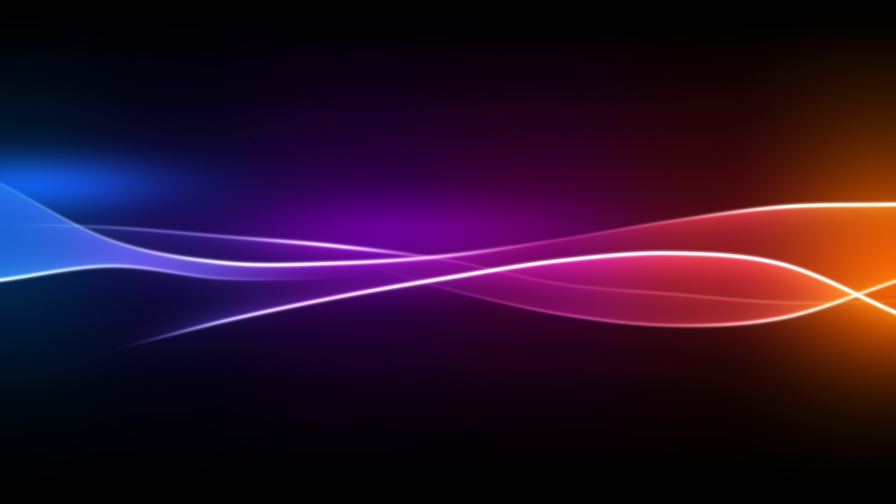
Reproduce this background procedurally as a Shadertoy shader.

```glsl
// Glowing silk ribbons crossing a dark field that runs from blue through violet to orange.
// Each strand is a spline of (height, light) knots spaced evenly across the canvas;
// it has a bright core and a one-sided glow, and sheer fills join pairs of strands.

const int LAST_KNOT = 8;
const float CORE_WIDTH = 0.0043;    // half width of the bright line, in canvas heights
const float GLOW_WIDTH = 0.026;     // reach of the soft side of a strand
const float FIELD_CENTRE = 0.53;
const float FIELD_SPREAD = 0.27;
const vec3 BLUE_GLOW = vec3(0.06, 0.24, 0.62);
const vec3 VIOLET_GLOW = vec3(0.20, 0.0, 0.28);
const vec3 ORANGE_GLOW = vec3(0.50, 0.17, 0.0);

const vec3 FIELD[6] = vec3[6](
    vec3(0.00, 0.15, 0.33), vec3(0.06, 0.03, 0.26), vec3(0.20, 0.00, 0.32),
    vec3(0.27, 0.00, 0.22), vec3(0.28, 0.03, 0.06), vec3(0.55, 0.22, 0.00));
const vec3 LIGHT[6] = vec3[6](
    vec3(0.14, 0.42, 0.92), vec3(0.36, 0.28, 0.96), vec3(0.52, 0.08, 0.82),
    vec3(0.82, 0.08, 0.58), vec3(0.95, 0.19, 0.24), vec3(1.00, 0.40, 0.06));

// Strand knots: x = height, y = light
const vec2 SWEEP[9] = vec2[9](
    vec2(.259, 0.), vec2(.306, 0.), vec2(.363, .75), vec2(.410, .9), vec2(.449, 1.),
    vec2(.483, 1.), vec2(.498, 1.), vec2(.475, 1.), vec2(.380, 1.));
const vec2 CREST[9] = vec2[9](
    vec2(.637, .2), vec2(.523, .5), vec2(.479, .9), vec2(.478, .95), vec2(.493, .75),
    vec2(.525, .3), vec2(.562, .45), vec2(.590, .95), vec2(.595, 1.));
const vec2 UNDER[9] = vec2[9](
    vec2(.444, .9), vec2(.472, .7), vec2(.447, .35), vec2(.449, .05), vec2(.463, 0.),
    vec2(.48, 0.), vec2(.48, 0.), vec2(.48, 0.), vec2(.48, 0.));
const vec2 THREAD[9] = vec2[9](
    vec2(.556, 0.), vec2(.549, .35), vec2(.531, .5), vec2(.512, .9), vec2(.484, .3),
    vec2(.437, .25), vec2(.417, .3), vec2(.400, .3), vec2(.403, .15));
const vec2 KEEL[9] = vec2[9](
    vec2(.53, 0.), vec2(.52, 0.), vec2(.51, 0.), vec2(.486, 0.), vec2(.426, .2),
    vec2(.377, .4), vec2(.354, .5), vec2(.370, .85), vec2(.442, .8));

vec3 ramp(vec3 stops[6], float x) {
    float t = clamp(x, 0.0, 1.0) * 5.0;
    int i = min(int(t), 4);
    return mix(stops[i], stops[i + 1], smoothstep(0.0, 1.0, t - float(i)));
}

// Catmull-Rom spline through the knots
vec2 spline(vec2 k[9], float x) {
    float t = clamp(x, 0.0, 1.0) * float(LAST_KNOT);
    int i = min(int(t), LAST_KNOT - 1);
    float f = t - float(i);
    vec2 b = k[i], c = k[i + 1];
    vec2 a = i > 0 ? k[i - 1] : 2.0 * b - c;
    vec2 d = i + 2 <= LAST_KNOT ? k[i + 2] : 2.0 * c - b;
    return b + 0.5 * f * (c - a + f * (2.0 * a - 5.0 * b + 4.0 * c - d
        + f * (3.0 * (b - c) + d - a)));
}

// Light of one strand; side runs from -1 (glow below) to 1 (glow above)
vec3 strand(vec2 k[9], vec2 p, float side, vec3 hue) {
    const float STEP = 0.004;
    vec2 here = spline(k, p.x);
    float x0 = max(p.x - STEP, 0.0), x1 = min(p.x + STEP, 1.0);
    float rise = spline(k, x1).x - spline(k, x0).x;
    float slope = rise * iResolution.y / ((x1 - x0) * iResolution.x);
    float d = (p.y - here.x) * inversesqrt(1.0 + slope * slope);
    float light = clamp(here.y, 0.0, 1.0);
    float width = max(CORE_WIDTH * mix(0.65, 1.0, light), 0.8 / iResolution.y);
    float core = exp(-d * d / (width * width));
    float above = smoothstep(-width, width, d);
    float facing = mix(0.5 - 0.5 * side, 0.5 + 0.5 * side, above);
    float glow = exp(-abs(d) / GLOW_WIDTH) * facing;
    return light * (mix(hue, vec3(1.0), light) * core + 0.75 * hue * glow);
}

float between(float y, float low, float high) {
    float soft = 1.5 / iResolution.y;
    return smoothstep(-soft, soft, y - low) * smoothstep(-soft, soft, high - y);
}

float blob(vec2 p, vec2 centre, vec2 size) {
    vec2 q = (p - centre) / size;
    return exp(-dot(q, q));
}

vec3 screen(vec3 base, vec3 light) {
    return 1.0 - (1.0 - base) * (1.0 - clamp(light, 0.0, 1.0));
}

void mainImage(out vec4 fragColor, in vec2 fragCoord) {
    vec2 p = fragCoord / iResolution.xy;
    vec3 hue = ramp(LIGHT, p.x);

    // Dark field and broad glows
    float h = (p.y - FIELD_CENTRE) / FIELD_SPREAD;
    vec3 col = ramp(FIELD, p.x) * exp(-h * h);
    col += BLUE_GLOW * blob(p, vec2(0.04, 0.635), vec2(0.15, 0.055));
    col += VIOLET_GLOW * blob(p, vec2(0.46, 0.54), vec2(0.20, 0.07));
    col += ORANGE_GLOW * blob(p, vec2(1.02, 0.43), vec2(0.14, 0.16));
    col *= smoothstep(0.0, 0.13, min(p.y, 1.0 - p.y));

    // Sheer fills between strands
    float sweep = spline(SWEEP, p.x).x, crest = spline(CREST, p.x).x;
    float under = spline(UNDER, p.x).x, keel = spline(KEEL, p.x).x;
    float leftFill = between(p.y, under, crest) * (1.0 - smoothstep(0.12, 0.40, p.x));
    float upperFill = between(p.y, sweep, crest) * smoothstep(0.45, 0.85, p.x);
    float lowerFill = between(p.y, keel, sweep) * smoothstep(0.46, 0.72, p.x);
    col = mix(col, hue, 0.85 * leftFill);
    col = mix(col, hue * 0.85, upperFill * (0.3 + 0.5 * exp((p.y - crest) / 0.05)));
    col = mix(col, hue, lowerFill * (0.25 + 0.65 * exp((p.y - sweep) / 0.07)));

    // Bright strands
    col = screen(col, strand(UNDER, p, 0.9, hue));
    col = screen(col, strand(THREAD, p, -0.7, hue));
    col = screen(col, strand(KEEL, p, 0.8, hue));
    col = screen(col, strand(CREST, p, -0.9, hue));
    col = screen(col, strand(SWEEP, p, mix(0.6, -0.8, smoothstep(0.35, 0.65, p.x)), hue));
    fragColor = vec4(col, 1.0);
}
```
